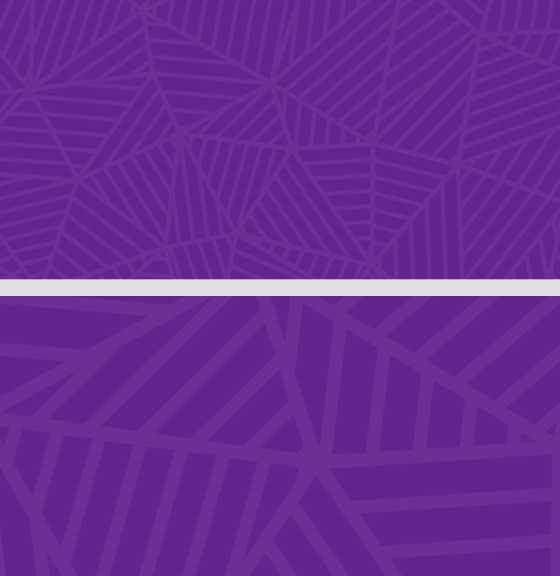
Top, the full canvas; bottom, a detail of the centre.
This pattern is drawn by a WebGL 2 fragment shader. Its source:

```glsl
#version 300 es
precision highp float;
// Draws a purple mosaic of irregular hatched triangles above a thin white bottom rim.

uniform vec2 u_resolution;
out vec4 fragColor;

vec2 hash2(vec2 p) {
    vec3 q = fract(p.xyx * vec3(0.1031, 0.1030, 0.0973));
    q += dot(q, q.yzx + 33.33);
    return fract((q.xx + q.yz) * q.zy);
}

// Jittered lattice point, in lattice units
vec2 corner(vec2 cell) {
    return cell + 0.84 * (hash2(cell + 61.0) - 0.5);
}

// Signed distance from the line a-b, positive on its left
float side(vec2 p, vec2 a, vec2 b) {
    vec2 along = normalize(b - a);
    return along.x * (p.y - a.y) - along.y * (p.x - a.x);
}

// Keeps the triangle that holds p: its inner edge distance and its stripe coordinate
void addTriangle(vec2 p, vec2 a, vec2 b, vec2 c, inout float inner, inout vec2 stripe) {
    float depth = min(side(p, a, b), min(side(p, b, c), side(p, c, a)));
    if (depth <= inner) return;
    inner = depth;

    // Stripes follow one edge or lean away from it
    vec2 random = hash2(floor((a + b + c) * 40.0));
    vec2 start = random.x < 0.33 ? a : random.x < 0.66 ? b : c;
    vec2 end = random.x < 0.33 ? b : random.x < 0.66 ? c : a;
    float tilt = random.y < 0.45 ? 0.0 : (random.y - 0.72) * 2.2;
    vec2 along = normalize(end - start);
    vec2 across = normalize(vec2(-along.y, along.x) + tilt * along);
    float spacing = mix(0.125, 0.16, fract(random.y * 7.0));
    stripe = vec2(dot(p - start, across), spacing);
}

float line(float distance, float halfWidth, float pixel) {
    return 1.0 - smoothstep(halfWidth - 0.7 * pixel, halfWidth + 0.7 * pixel, distance);
}

void main() {
    // Turned lattice with cells of 0.39 canvas heights
    float pixel = 1.0 / (0.39 * u_resolution.y);
    vec2 p = mat2(0.88, 0.475, -0.475, 0.88) * gl_FragCoord.xy * pixel;

    float inner = -10.0;
    vec2 stripe = vec2(0.0, 1.0);

    // Split each nearby quad along its shorter diagonal
    for (int y = -1; y <= 1; y++) {
        for (int x = -1; x <= 1; x++) {
            vec2 cell = floor(p) + vec2(x, y);
            vec2 a = corner(cell);
            vec2 b = corner(cell + vec2(1.0, 0.0));
            vec2 c = corner(cell + vec2(1.0, 1.0));
            vec2 d = corner(cell + vec2(0.0, 1.0));
            if (distance(a, c) < distance(b, d)) {
                addTriangle(p, a, b, c, inner, stripe);
                addTriangle(p, a, c, d, inner, stripe);
            } else {
                addTriangle(p, b, c, d, inner, stripe);
                addTriangle(p, b, d, a, inner, stripe);
            }
        }
    }

    // Triangle borders and hatching share one ink
    float hatch = abs(fract(stripe.x / stripe.y + 0.5) - 0.5) * stripe.y;
    float ink = max(line(inner, 0.021, pixel), line(hatch, 0.020, pixel));

    vec3 ground = vec3(0.389, 0.143, 0.557);
    vec3 lilac = vec3(0.429, 0.181, 0.587);
    vec3 color = mix(ground, lilac, ink);

    // White rim, covered by area so that it stays smooth
    float rim = clamp(0.002 * u_resolution.y + 0.5 - gl_FragCoord.y, 0.0, 1.0);
    fragColor = vec4(mix(color, vec3(1.0), rim), 1.0);
}
```
